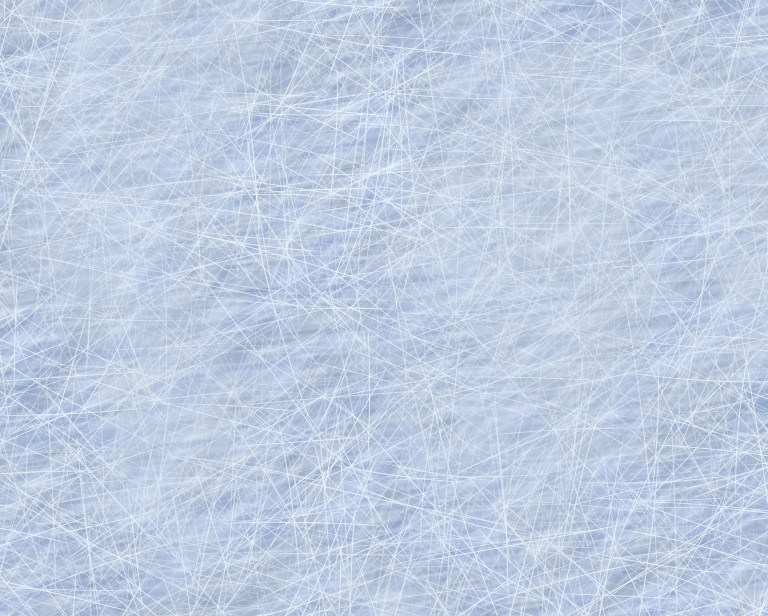
This texture is drawn by a Shadertoy shader. Its source:

```glsl
// Scratched ice: a mottled pale blue ground with fine brushed fibres,
// crossed by dense white hairlines. Each hairline layer is a rotated grid
// whose long cells each hold one slightly bowed, tapered scratch.

const vec3 ICE_BLUE   = vec3(0.672, 0.742, 0.864);
const vec3 ICE_GREY   = vec3(0.680, 0.740, 0.830);
const vec3 HAZE       = vec3(0.775, 0.830, 0.900);
const vec3 SCRATCH    = vec3(0.925, 0.962, 0.988);

const int   BOLD_LAYERS   = 80;
const int   FAINT_LAYERS  = 60;
const vec2  BOLD_CELL     = vec2(0.44, 0.16);
const vec2  FAINT_CELL    = vec2(0.26, 0.09);
const float BOLD_ALPHA    = 0.95;
const float FAINT_ALPHA   = 0.36;
const float SCRATCH_WIDTH = 0.00145;
const float SCRATCH_SHARE = 0.75;
const float GOLDEN_ANGLE  = 2.39996;

const int   STREAK_LAYERS = 6;
const float STREAK_ANGLE  = 0.65;
const float STREAK_SPREAD = 0.55;
const float STREAK_DEPTH  = 0.16;
const float MOTTLE_DEPTH  = 0.08;
const float HAZE_AMOUNT   = 0.48;

float hash(vec2 p) {
    vec3 q = fract(p.xyx * vec3(0.1031, 0.1030, 0.0973));
    q += dot(q, q.yzx + 33.33);
    return fract((q.x + q.y) * q.z);
}

float noise(vec2 p) {
    vec2 i = floor(p), f = fract(p);
    f = f * f * (3.0 - 2.0 * f);
    float low  = mix(hash(i), hash(i + vec2(1, 0)), f.x);
    float high = mix(hash(i + vec2(0, 1)), hash(i + vec2(1, 1)), f.x);
    return mix(low, high, f.y);
}

float fbm(vec2 p) {
    float sum = 0.0, gain = 0.5;
    for (int i = 0; i < 4; i++) {
        sum += gain * noise(p);
        p = p * 2.03 + 17.3;
        gain *= 0.5;
    }
    return sum / 0.9375;
}

vec2 rotate(vec2 p, float angle) {
    float c = cos(angle), s = sin(angle);
    return vec2(c * p.x + s * p.y, c * p.y - s * p.x);
}

// Opacity of the one scratch held by the cell under p.
float scratch(vec2 p, vec2 cell, float seed, float pixel) {
    vec2 id = floor(p / cell);
    vec2 q = fract(p / cell);
    vec2 key = id + seed * vec2(7.31, 3.77) + 211.0;
    if (hash(key) > SCRATCH_SHARE) return 0.0;

    float startY = mix(0.13, 0.87, hash(key + 31.7));
    float endY   = mix(0.13, 0.87, hash(key + 57.1));
    float bow    = (hash(key + 83.9) - 0.5) * 0.20;
    float y      = mix(startY, endY, q.x) + bow * 4.0 * q.x * (1.0 - q.x);
    float slope  = (endY - startY + bow * 4.0 * (1.0 - 2.0 * q.x)) * cell.y / cell.x;
    float dist   = abs(q.y - y) * cell.y * inversesqrt(1.0 + slope * slope);

    float from  = 0.25 * hash(key + 101.3);
    float to    = 1.0 - 0.25 * hash(key + 127.9);
    float taper = smoothstep(from, from + 0.15, q.x) * (1.0 - smoothstep(to - 0.15, to, q.x));
    float power = mix(0.22, 1.0, hash(key + 149.5));
    float cover = clamp(0.5 + (0.5 * SCRATCH_WIDTH - dist) / pixel, 0.0, 1.0);
    return cover * taper * power;
}

// Share of the ground left clear by a stack of scratch layers.
float clearShare(vec2 p, int layers, vec2 cell, float alpha, float seed, float pixel) {
    float clearPart = 1.0;
    for (int i = 0; i < layers; i++) {
        float n = float(i) + seed;
        vec2 shift = vec2(hash(vec2(n, 5.3)), hash(vec2(n, 9.7))) * 3.0;
        float scale = mix(0.7, 1.45, hash(vec2(n, 13.1)));
        vec2 q = rotate(p, n * GOLDEN_ANGLE) + shift;
        clearPart *= 1.0 - alpha * scratch(q, cell * scale, n, pixel);
    }
    return clearPart;
}

// Fine brushed fibres, mostly rising to the right; centred on zero.
float brushed(vec2 p) {
    float sum = 0.0;
    for (int i = 0; i < STREAK_LAYERS; i++) {
        float n = float(i);
        float angle = STREAK_ANGLE + STREAK_SPREAD * (hash(vec2(n, 41.0)) * 2.0 - 1.0);
        vec2 q = rotate(p, angle) + n * 5.7 + 20.0;
        sum += noise(q * vec2(15.0, 85.0 + 25.0 * n)) - 0.5;
    }
    return sum / sqrt(float(STREAK_LAYERS));
}

void mainImage(out vec4 fragColor, in vec2 fragCoord) {
    float pixel = 1.0 / iResolution.y;
    vec2 p = fragCoord * pixel;

    // Ground: blue and grey mottling under drifting haze
    float haze = smoothstep(0.36, 0.72, fbm(p * vec2(3.0, 2.2) + 8.4));
    float grey = smoothstep(0.3, 0.7, fbm(rotate(p, STREAK_ANGLE) * vec2(13.0, 26.0) + 31.0));
    vec3 color = mix(mix(ICE_BLUE, ICE_GREY, grey), HAZE, HAZE_AMOUNT * haze);
    float mottle = fbm(rotate(p, STREAK_ANGLE) * vec2(14.0, 30.0) + 60.0) - 0.5;
    float shade = brushed(p) * STREAK_DEPTH + mottle * MOTTLE_DEPTH;
    color += shade * mix(1.0, 0.65, haze) * vec3(1.0, 0.95, 0.75);

    // Scratches: many faint hairs, then bold ones dimmed by haze
    float fade = mix(1.0, 0.65, haze);
    float clearPart = clearShare(p, FAINT_LAYERS, FAINT_CELL, FAINT_ALPHA, 301.0, pixel);
    clearPart *= clearShare(p, BOLD_LAYERS, BOLD_CELL, BOLD_ALPHA * fade, 11.0, pixel);
    color = mix(SCRATCH, color, clearPart);

    fragColor = vec4(clamp(color, 0.0, 1.0), 1.0);
}
```
